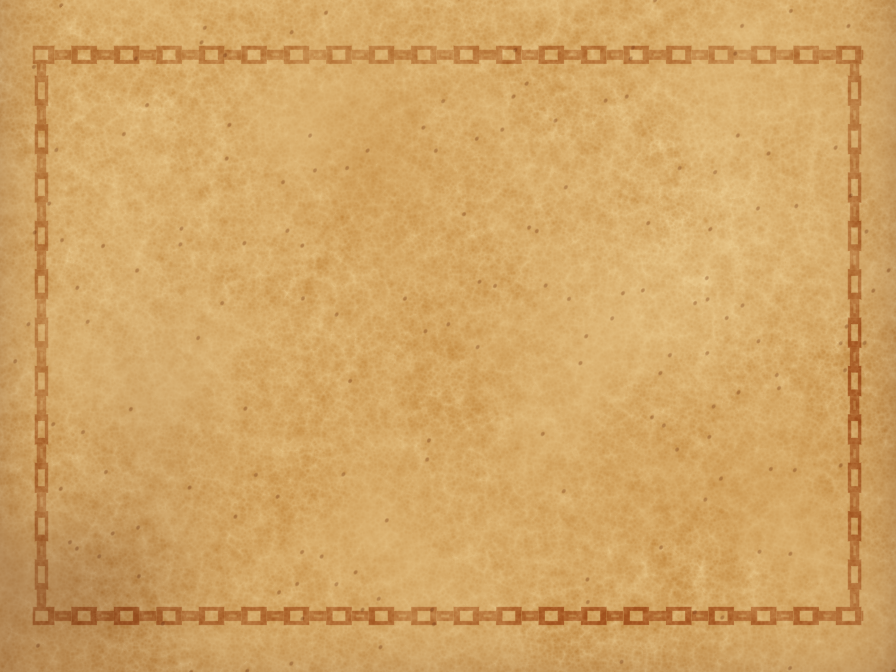
This background is drawn by a Shadertoy shader. Its source:

```glsl
#define PAPER_LIGHT vec3(0.900, 0.762, 0.520)
#define PAPER_DEEP vec3(0.775, 0.555, 0.270)
#define SHADE_BROWN vec3(0.84, 0.79, 0.78)
#define INK_PALE vec3(0.87, 0.73, 0.60)
#define INK_RED vec3(0.82, 0.60, 0.44)
#define FRAME_CENTER vec2(0.6667, 0.5009)
#define FRAME_HALF vec2(0.6050, 0.4175)
#define LINK_STEP vec2(0.0632, 0.0720)
#define MOTTLE 0.55
#define GRAIN 0.34

vec2 hash2(vec2 p) {
    vec3 q = fract(p.xyx * vec3(0.1031, 0.1030, 0.0973));
    q += dot(q, q.yzx + 33.33);
    return fract((q.xx + q.yz) * q.zy);
}

// Cellular noise: distance to the nearest point, and its random id
vec2 cells(vec2 p) {
    vec2 base = floor(p), f = p - base;
    vec2 nearest = vec2(2.0, 0.0);
    for (int y = -1; y <= 1; y++)
    for (int x = -1; x <= 1; x++) {
        vec2 offset = vec2(x, y);
        vec2 rnd = hash2(base + offset + 100.0);
        float d = length(offset + rnd - f);
        if (d < nearest.x) nearest = vec2(d, fract(rnd.x * 7.3 + rnd.y * 3.7));
    }
    return nearest;
}

// Broad clouds from warped, layered sines
float clouds(vec2 p) {
    float sum = 0.0, weight = 0.5;
    for (int i = 0; i < 5; i++) {
        p += 0.45 * sin(p.yx * 1.3 + float(i) * 1.9);
        sum += weight * sin(p.x) * sin(p.y + 0.7);
        p = mat2(1.28, 1.02, -1.02, 1.28) * p + 2.1;
        weight *= 0.68;
    }
    return sum;
}

// Speckled grain from four octaves of cells
float grain(vec2 p) {
    float sum = 0.0, scale = 24.0;
    for (int i = 0; i < 4; i++) {
        vec2 c = cells(p * scale + float(i) * 17.0);
        sum += (0.48 - c.x) * (0.5 + c.y);
        p = mat2(0.8, 0.6, -0.6, 0.8) * p;
        scale *= 1.95;
    }
    return sum;
}

float blob(vec2 p, vec2 center, vec2 radius) {
    vec2 d = (p - center) / radius;
    return exp(-dot(d, d));
}

float box(vec2 p, vec2 halfSize) {
    vec2 d = abs(p) - halfSize;
    return length(max(d, 0.0)) + min(max(d.x, d.y), 0.0);
}

float cover(float d) {
    float aa = 0.8 / iResolution.y;
    return smoothstep(aa, -aa, d);
}

// Repeated open links joined by narrow slotted links; x runs along the chain
float chain(vec2 p, float period, vec2 ring, vec2 hole, vec2 joint) {
    p.x -= period * round(p.x / period);
    float open = cover(max(box(p, ring), -box(p, hole)));
    vec2 q = vec2(abs(p.x) - 0.5 * period, p.y);
    float slot = cover(box(q, joint * vec2(0.45, 0.25)));
    return max(open, cover(box(q, joint)) * (0.85 - 0.4 * slot));
}

void mainImage(out vec4 fragColor, in vec2 fragCoord) {
    vec2 p = fragCoord / iResolution.y;
    float aspect = iResolution.x / iResolution.y;
    float cloud = clouds(p * 9.0 + 3.0);
    float speckle = grain(p);

    // Paper tone: stains darken, worn areas lighten
    float tone = 0.36 + 0.22 * MOTTLE * cloud + GRAIN * speckle * (0.75 + 0.4 * cloud);
    tone += 0.24 * blob(p, vec2(0.56, 0.76), vec2(0.10, 0.13));
    tone += 0.20 * blob(p, vec2(1.08, 0.27), vec2(0.30, 0.14));
    tone += 0.14 * blob(p, vec2(0.68, 0.48), vec2(0.12, 0.10));
    tone += 0.12 * blob(p, vec2(0.45, 0.25), vec2(0.22, 0.16));
    tone -= 0.20 * blob(p, vec2(1.04, 0.64), vec2(0.16, 0.20));
    tone -= 0.10 * blob(p, vec2(0.17, 0.68), vec2(0.14, 0.26));
    vec3 color = mix(PAPER_LIGHT, PAPER_DEEP, clamp(tone, -0.15, 1.25));

    // Brown shade along the margins and in the lower left
    float side = min(p.x, aspect - p.x);
    float shade = 0.65 * exp(-side / 0.045) + 0.45 * exp(-p.y / 0.05);
    shade += 0.85 * blob(p, vec2(0.10, 0.12), vec2(0.16, 0.12));
    shade += 0.25 * blob(p, vec2(0.22, 0.35), vec2(0.12, 0.22));
    color *= mix(vec3(1.0), SHADE_BROWN, clamp(shade, 0.0, 1.1));

    // Scattered dark flecks
    vec2 fleck = cells(mat2(0.8, 0.6, -0.6, 0.8) * p * vec2(34.0, 26.0));
    float spot = smoothstep(0.13, 0.04, fleck.x) * step(0.88, fleck.y);
    color *= 1.0 - spot * vec3(0.16, 0.24, 0.30);

    // Chain frame: two rows, then two columns between them
    vec2 fromCenter = p - FRAME_CENTER;
    vec2 edge = abs(fromCenter) - FRAME_HALF;
    float rows = chain(vec2(p.x - 0.694, edge.y), LINK_STEP.x,
        vec2(0.0190, 0.0135), vec2(0.0095, 0.0075), vec2(0.0130, 0.0075));
    rows *= cover(abs(fromCenter.x) - FRAME_HALF.x - 0.0130);
    float columns = chain(vec2(p.y - 0.505, edge.x), LINK_STEP.y,
        vec2(0.0225, 0.0100), vec2(0.0125, 0.0050), vec2(0.0150, 0.0070));
    columns *= cover(edge.y + 0.0120);

    // Worn ink, redder toward the lower right
    float redness = clamp(0.45 + 0.45 * fromCenter.x - 0.75 * fromCenter.y + 0.3 * cloud, 0.0, 1.0);
    float wear = clamp(0.92 + 0.25 * cloud + 0.15 * speckle, 0.5, 1.15);
    vec3 ink = mix(INK_PALE, INK_RED, redness);
    color *= mix(vec3(1.0), ink, max(rows, columns) * wear);

    fragColor = vec4(clamp(color, 0.0, 1.0), 1.0);
}
```
